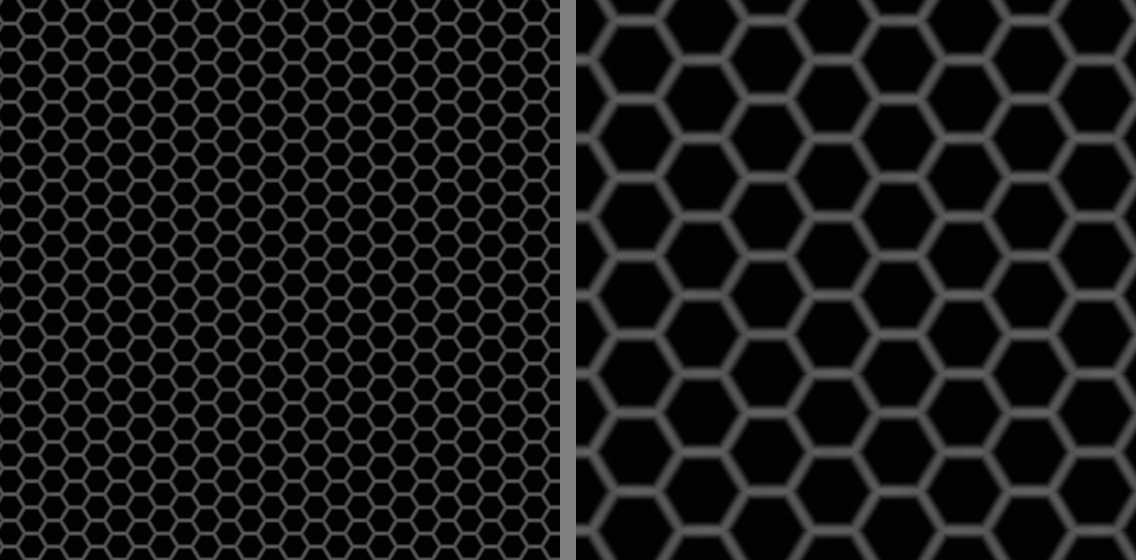
Left, the full canvas; right, a detail of the centre.
A three.js fragment shader for this pattern:

```glsl
#define PITCH vec2(0.0781, 0.0467)
#define CENTER vec2(0.3691, 0.6311)
#define CREST 0.0005
#define REACH 0.00625
#define HOLE_COLOR vec3(0.007, 0.007, 0.008)
#define FLAT_COLOR vec3(0.362, 0.362, 0.370)
#define SLANT_COLOR vec3(0.325, 0.325, 0.330)
#define WEAR 0.10
#define GRAIN 0.012

varying vec2 vUv;

float hash(vec2 p) {
  vec3 q = fract(p.xyx * vec3(0.1031, 0.1030, 0.0973));
  q += dot(q, q.yzx + 33.33);
  return fract((q.x + q.y) * q.z);
}

float valueNoise(vec2 p) {
  vec2 i = floor(p);
  vec2 f = fract(p);
  f = f * f * (3.0 - 2.0 * f);
  return mix(mix(hash(i), hash(i + vec2(1.0, 0.0)), f.x),
             mix(hash(i + vec2(0.0, 1.0)), hash(i + 1.0), f.x), f.y);
}

// Offset from the centre of the nearest cell on a staggered grid
vec2 cellOffset(vec2 p) {
  vec2 a = (fract(p / PITCH + 0.5) - 0.5) * PITCH;
  vec2 b = (fract(p / PITCH) - 0.5) * PITCH;
  return dot(a, a) < dot(b, b) ? a : b;
}

// Distances to the nearest flat (x) and slanted (y) cell border
vec2 borderDistances(vec2 offset) {
  vec2 q = abs(offset);
  vec2 toNeighbour = 0.5 * PITCH;
  float slant = 0.5 * length(toNeighbour) - dot(q, normalize(toNeighbour));
  return vec2(0.5 * PITCH.y - q.y, slant);
}

void main() {
  vec2 border = borderDistances(cellOffset(vUv - CENTER));

  // Rounded wire, fading softly into the holes
  float wire = 1.0 - smoothstep(CREST, REACH, min(border.x, border.y));

  // Flat wires catch a little more light than slanted ones
  float flatness = smoothstep(-0.002, 0.002, border.y - border.x);
  vec3 wireColor = mix(SLANT_COLOR, FLAT_COLOR, flatness);

  // Faint unevenness along the wires, and fine grain
  wireColor *= 1.0 + WEAR * (valueNoise(vUv * 90.0) - 0.5);
  float grain = GRAIN * (valueNoise(vUv * 300.0) - 0.5);

  vec3 color = mix(HOLE_COLOR, wireColor, wire) + grain * (0.3 + wire);
  gl_FragColor = vec4(max(color, 0.0), 1.0);
}
```
